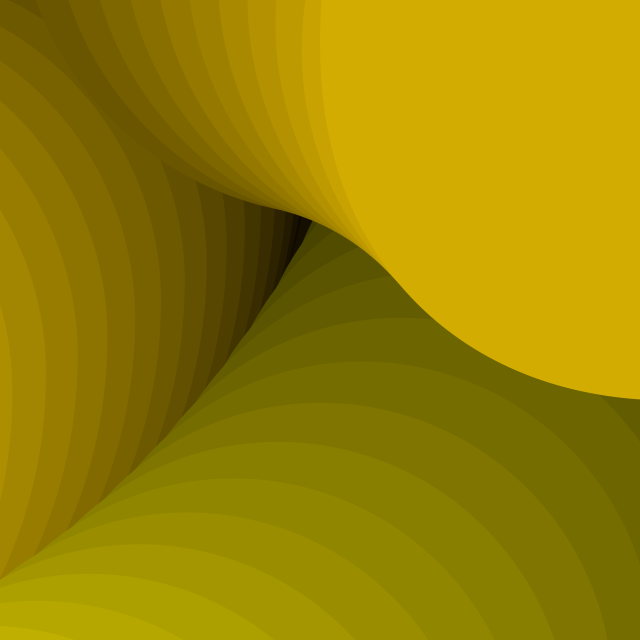
Reproduce this background procedurally as a three.js fragment shader.

```glsl
// Three overlapping fans of stacked discs in brown, olive and gold
varying vec2 vUv;

const float EDGE = 0.001;
const float BROWN_RADIUS = 0.49;
const float OLIVE_RADIUS = 0.456;
const float GOLD_RADIUS = 0.514;

// Coverage of a shape from its signed distance
float cover(float dist) {
  return 1.0 - smoothstep(-EDGE, EDGE, dist);
}

float disc(vec2 p, vec2 center, float radius) {
  return length(p - center) - radius;
}

// Disc whose lower half is stretched downwards
float droopingDisc(vec2 p, vec2 center, float radius) {
  vec2 q = p - center;
  q.y *= q.y < 0.0 ? 0.8 : 1.0;
  return length(q) - radius;
}

// Slightly squared disc
float squircle(vec2 p, vec2 center, float radius, float power) {
  vec2 q = pow(abs(p - center) + 1e-5, vec2(power));
  return pow(q.x + q.y, 1.0 / power) - radius;
}

// Brown fan: discs step to the left, growing brighter
vec3 brownFan(vec3 color, vec2 p) {
  for (int n = 0; n < 16; n++) {
    float i = 15.0 - float(n);
    float rightmost = 0.0195 + 0.054 * i - 0.00152 * i * i;
    vec2 center = vec2(rightmost - BROWN_RADIUS, 0.388 + 0.0286 * i);
    vec3 shade = max(vec3(0.675 - 0.0412 * i, 0.557 - 0.0349 * i, 0.0), 0.0);
    color = mix(color, shade, cover(droopingDisc(p, center, BROWN_RADIUS)));
  }
  return color;
}

// Olive fan: discs sink along a curve to the lower left
vec3 oliveFan(vec3 color, vec2 p) {
  for (int n = 0; n < 16; n++) {
    float i = 14.0 - float(n);
    vec2 crest = vec2(0.0586 + 0.082 * i - 0.00137 * i * i,
                      0.0612 + 0.0404 * i + 0.00186 * i * i);
    vec2 center = crest - vec2(0.0, OLIVE_RADIUS);
    vec3 shade = vec3(0.71 - 0.0353 * i, 0.655 - 0.0325 * i, 0.0);
    color = mix(color, shade, cover(disc(p, center, OLIVE_RADIUS)));
  }
  return color;
}

// Gold fan: discs swing clockwise around a pivot
vec3 goldFan(vec3 color, vec2 p) {
  vec2 pivot = vec2(0.3516, 0.3281);
  float orbit = 0.8685;
  for (int n = 0; n < 10; n++) {
    float i = float(n);
    float angle = 1.354 - 0.0668 * i;
    vec2 center = pivot + orbit * vec2(cos(angle), sin(angle));
    vec3 shade = vec3(0.416 + 0.0408 * i, 0.337 + 0.0333 * i, 0.0);
    color = mix(color, shade, cover(disc(p, center, GOLD_RADIUS)));
  }
  return color;
}

void main() {
  vec3 shadow = vec3(0.08, 0.06, 0.0);
  vec3 brightGold = vec3(0.825, 0.675, 0.0);

  vec3 color = brownFan(shadow, vUv);
  color = oliveFan(color, vUv);
  color = goldFan(color, vUv);

  // Large flat face that ends the gold fan
  float face = squircle(vUv, vec2(1.0612, 0.9349), 0.561, 2.2);
  color = mix(color, brightGold, cover(face));

  gl_FragColor = vec4(color, 1.0);
}
```
